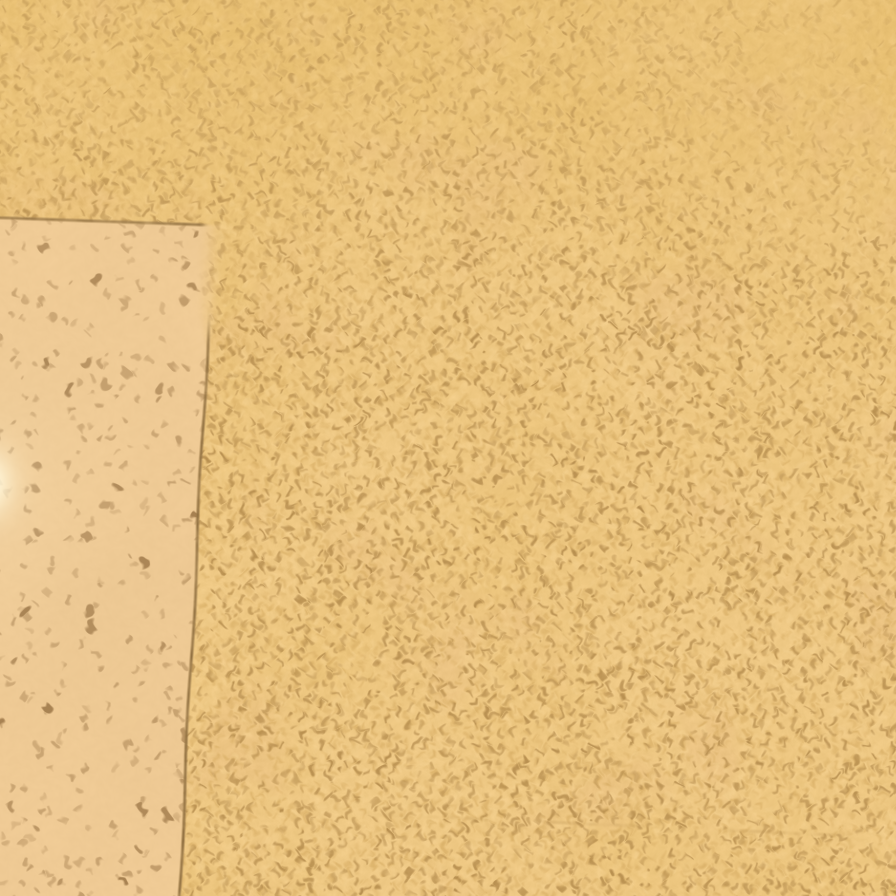
Reproduce this texture procedurally as a WebGL 1 fragment shader.

```glsl
precision highp float;
// Sandy speckled floor with one paler, sparsely chipped slab on the left.
// Soft capsules in jittered cells make the grain in two overlapping layers;
// layered sines mottle the ground, and edge distances draw the dark joints.

uniform vec2 u_resolution;

const vec3 SAND = vec3(0.936, 0.787, 0.520);
const vec3 OCHRE = vec3(0.905, 0.745, 0.430);
const vec3 BLUSH = vec3(0.915, 0.750, 0.510);
const vec3 PALE_GRAIN = vec3(0.955, 0.815, 0.560);
const vec3 MID_GRAIN = vec3(0.850, 0.685, 0.400);
const vec3 DARK_GRAIN = vec3(0.700, 0.540, 0.295);
const vec3 SLAB = vec3(0.935, 0.790, 0.580);
const vec3 SLAB_CHIP = vec3(0.590, 0.440, 0.255);
const vec3 JOINT = vec3(0.540, 0.415, 0.235);
const vec3 GLARE = vec3(1.000, 0.960, 0.840);

const float GRAIN_CELLS = 92.0;   // cells across the canvas
const float MID_CELLS = 104.0;
const float PALE_CELLS = 76.0;
const float CHIP_CELLS = 36.0;
const float FLECK_CELLS = 62.0;
const float GRAIN_BLUR = 0.0036;  // edge softness in canvas units
const float MID_BLUR = 0.0046;
const float CHIP_BLUR = 0.0034;
const float MOTTLE = 0.020;
const float JOINT_WIDTH = 0.0010;
const float SLAB_TOP = 0.757;
const float SLAB_SIDE = 0.200;
const vec2 GLARE_CENTER = vec2(-0.012, 0.460);

vec3 hash3(vec2 p) {
  vec3 q = vec3(dot(p, vec2(127.1, 311.7)),
                dot(p, vec2(269.5, 183.3)),
                dot(p, vec2(113.5, 71.9)));
  return fract(sin(q) * 43758.5453);
}

// Smooth drift of about -1..1 from warped sine layers.
float drift(vec2 p) {
  float sum = 0.0;
  float amp = 0.5;
  for (int i = 0; i < 4; i++) {
    sum += amp * sin(p.x + 1.3 * sin(p.y)) * cos(p.y + 0.9 * sin(p.x));
    p = mat2(1.5, 1.1, -1.1, 1.5) * p + 2.7;
    amp *= 0.6;
  }
  return sum;
}

// Coverage of scattered capsules; reach and radius are in cell units.
float chips(vec2 p, float cells, float reach, float radius,
            float share, float blur, float seed) {
  vec2 g = p * cells;
  vec2 base = floor(g);
  float soft = max(blur, 1.0 / u_resolution.y) * cells;
  float cover = 0.0;
  for (int y = -1; y <= 1; y++) {
    for (int x = -1; x <= 1; x++) {
      vec2 cell = base + vec2(float(x), float(y));
      vec3 place = hash3(cell + seed);
      vec3 form = hash3(cell + seed + 41.3);
      float angle = 1.75 + (place.z - 0.5) * 2.5;
      vec2 axis = vec2(cos(angle), sin(angle));
      vec2 d = g - cell - place.xy;
      float along = dot(d, axis);
      float across = dot(d, vec2(-axis.y, axis.x));
      across += (form.z - 0.5) * 0.8 * along * along;
      float outside = max(abs(along) - reach * form.x, 0.0);
      float dist = length(vec2(outside, across)) - radius * (0.6 + 0.6 * form.z);
      float ink = 1.0 - smoothstep(-0.5 * soft, 0.5 * soft, dist);
      cover = max(cover, ink * step(form.y, share) * (0.45 + 0.55 * place.x));
    }
  }
  return cover;
}

float line(float dist, float width) {
  float soft = max(0.0022, 1.0 / u_resolution.y);
  return 1.0 - smoothstep(width - 0.5 * soft, width + soft, abs(dist));
}

void main() {
  vec2 p = gl_FragCoord.xy / u_resolution;
  vec2 warped = p + 0.0016 * vec2(sin(p.y * 430.0 + 3.0 * sin(p.x * 130.0)),
                                 sin(p.x * 390.0 + 3.0 * sin(p.y * 150.0)));
  float patches = drift(p * 9.0);
  float clumps = drift(p * 31.0 + 5.0);
  float mottle = drift(p * 210.0 + 2.0 * clumps);

  // Speckled ground, more ochre and fainter towards the top
  float high = smoothstep(0.55, 1.0, p.y);
  vec3 ground = mix(SAND, OCHRE, clamp(0.12 + 0.55 * high + 0.35 * patches, 0.0, 1.0));
  ground = mix(ground, BLUSH, 0.5 * smoothstep(0.1, 0.7, drift(p * 13.0 + 8.0)));
  float pale = chips(warped, PALE_CELLS, 0.4, 0.24, 0.6, MID_BLUR, 17.0);
  ground = mix(ground, PALE_GRAIN, 0.55 * pale * (1.0 - 0.5 * high));
  float worn = smoothstep(0.6, 1.0, p.x) * smoothstep(0.65, 0.9, p.y);
  float fade = (1.0 - 0.40 * high) * (1.0 - 0.6 * worn);
  float mid = chips(warped + 0.37, MID_CELLS, 0.45, 0.24, 0.62, MID_BLUR, 29.0);
  ground = mix(ground, MID_GRAIN, 0.72 * mid * fade);
  float grain = chips(warped, GRAIN_CELLS, 0.46, 0.20, 0.64, GRAIN_BLUR, 3.0);
  float strength = 0.80 * fade + 0.22 * clumps;
  ground = mix(ground, DARK_GRAIN, grain * clamp(strength, 0.0, 1.0));
  ground += MOTTLE * mottle * vec3(1.0, 1.0, 1.15);
  float seam = line(p.y - 0.092 + 0.045 * (p.x - 0.4), 0.0012);
  float seamGaps = smoothstep(-0.3, 0.3, clumps);
  ground = mix(ground, DARK_GRAIN, 0.22 * seam * seamGaps * smoothstep(0.36, 0.48, p.x));

  // Pale slab with sparse chips and a glare at the canvas edge
  float chip = chips(warped, CHIP_CELLS, 0.16, 0.15, 0.24, CHIP_BLUR, 61.0);
  float fleck = chips(warped, FLECK_CELLS, 0.24, 0.16, 0.42, CHIP_BLUR, 83.0);
  vec3 slab = SLAB + 0.012 * patches + 0.008 * mottle;
  slab = mix(slab, SLAB_CHIP, max(0.85 * chip, 0.46 * fleck) * (1.0 - 0.5 * high));
  float glareDist = length((p - GLARE_CENTER) * vec2(1.0, 0.75));
  slab = mix(slab, GLARE, 0.85 * exp(-glareDist * glareDist * 1500.0)
                        + 0.22 * exp(-glareDist * 14.0));

  // Slab outline: the side joint fades out near the upper corner
  float side = p.x - SLAB_SIDE - 0.051 * p.y - 0.0012 * sin(p.y * 24.0);
  float top = p.y - SLAB_TOP + 0.035 * p.x;
  float corner = smoothstep(0.60, 0.66, p.y);
  float blend = mix(0.003, 0.018, corner);
  float inside = (1.0 - smoothstep(-blend, blend, side))
               * (1.0 - smoothstep(-0.003, 0.003, top));
  vec3 color = mix(ground, slab, inside);
  float sideJoint = line(side, JOINT_WIDTH) * (1.0 - corner);
  float topJoint = line(top, JOINT_WIDTH) * (1.0 - smoothstep(0.222, 0.234, p.x));
  float wear = 0.80 + 0.25 * drift(p * 60.0);
  color = mix(color, JOINT, clamp(wear, 0.0, 1.0) * max(sideJoint, 0.85 * topJoint));

  gl_FragColor = vec4(color, 1.0);
}
```
